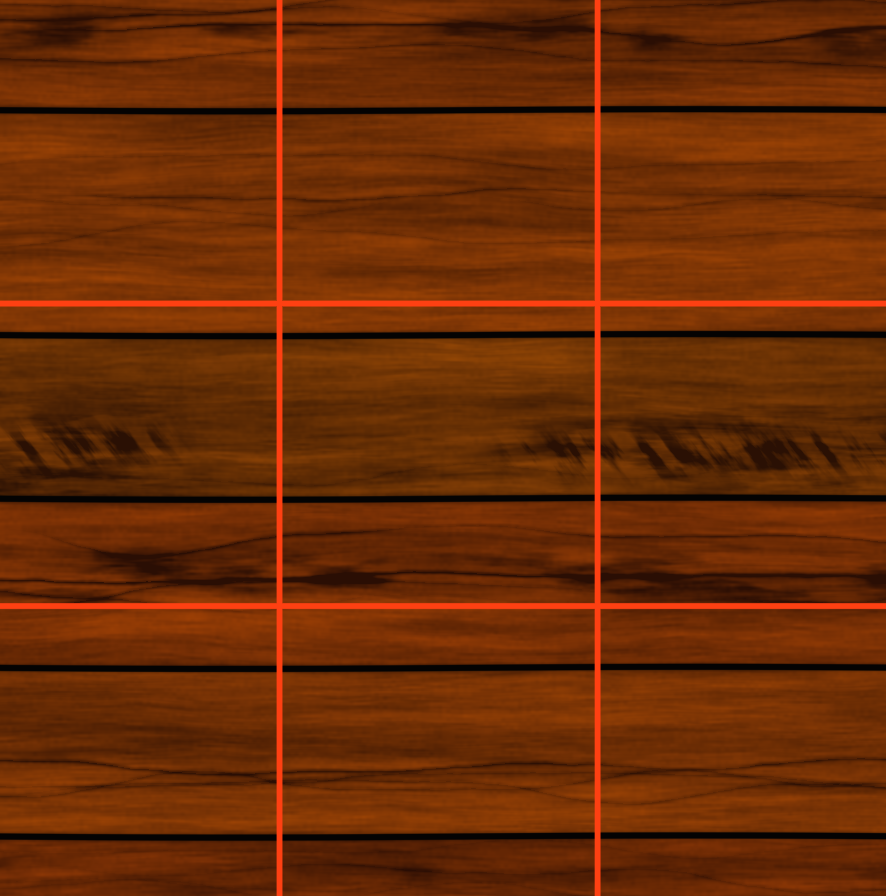
Write a Shadertoy shader that draws this texture.

```glsl
// Polished wooden planks with dark grooves, crossed by a thin red three by three grid.

const vec3 WOOD_DARK   = vec3(0.225, 0.085, 0.015);
const vec3 WOOD_LIGHT  = vec3(0.640, 0.275, 0.020);
const vec3 GROOVE_TINT = vec3(0.015, 0.010, 0.012);
const vec3 GRID_RED    = vec3(0.995, 0.250, 0.070);

const vec2  GRID_FIRST  = vec2(0.3155, 0.3236); // first red line in x and y
const vec2  GRID_SECOND = vec2(0.6745, 0.6612); // second red line in x and y
const float GRID_HALF   = 0.0033;               // half widths of the lines
const float GROOVE_HALF = 0.0034;

// Planks run from the bottom up; a groove lies between each pair
const int   GROOVES = 5;
const float GROOVE_Y[5]   = float[](0.0664, 0.2546, 0.4434, 0.6260, 0.8770);
const float TONE[6]       = float[](0.45, 0.52, 0.50, 0.38, 0.57, 0.49);
const float RED_SHIFT[6]  = float[](0.92, 1.00, 0.94, 1.12, 1.00, 0.97);
const float VEIN_Y[6]     = float[](0.020, 0.143, 0.358, 0.470, 0.780, 0.962);
const float VEIN_DEPTH[6] = float[](0.15, 0.38, 0.55, 0.10, 0.26, 0.48);
const float KNOTS[6]      = float[](0.30, 0.05, 0.75, 0.15, 0.10, 0.55);

const int   FLAME_PLANK = 3;    // plank with short cross-grain strokes
const float FLAME_Y     = 0.500;

float hash(vec2 p) {
    return fract(sin(dot(p, vec2(127.1, 311.7))) * 43758.5453);
}

float noise(vec2 p) {
    vec2 i = floor(p), f = fract(p);
    f = f * f * (3.0 - 2.0 * f);
    return mix(mix(hash(i), hash(i + vec2(1, 0)), f.x),
               mix(hash(i + vec2(0, 1)), hash(i + vec2(1, 1)), f.x), f.y);
}

float fbm(vec2 p) {
    float sum = 0.0, gain = 0.53;
    for (int i = 0; i < 4; i++) {
        sum += gain * noise(p);
        p = p * 2.03 + 17.3;
        gain *= 0.5;
    }
    return sum;
}

float line(float d, float halfWidth, float soft) {
    return 1.0 - smoothstep(halfWidth - soft, halfWidth + soft, abs(d));
}

// Brightness of long streaks and fine pores
float grain(vec2 p, float seed) {
    float bend = fbm(vec2(p.x * 3.0, p.y * 9.0) + seed) - 0.5;
    float y = p.y + 0.030 * bend;
    float broad  = fbm(vec2(p.x * 2.0, y * 20.0) + seed) - 0.5;
    float streak = fbm(vec2(p.x * 5.0, y * 75.0) + seed) - 0.5;
    float pores  = noise(vec2(p.x * 35.0, y * 300.0) + seed) - 0.5;
    float grit   = noise(p * 210.0 + seed) - 0.5;
    return 0.62 * broad + 0.55 * streak + 0.17 * pores + 0.08 * grit;
}

// Darkness of wavy growth lines: a crisp edge that fades on one side
float veins(vec2 p, int plank, float seed) {
    float dark = 0.0;
    for (int i = 0; i < 4; i++) {
        float k = float(i), s = seed + k * 7.7;
        float offset = k == 0.0 ? 0.0 : (hash(vec2(s, 3.1)) - 0.5) * 0.085;
        float wave = 0.036 * (noise(vec2(p.x * 5.5 + s, s)) - 0.5)
                   + 0.005 * (fbm(vec2(p.x * 22.0, s)) - 0.5);
        float d = p.y - VEIN_Y[plank] - offset - wave;
        float fade = d < 0.0 ? exp(d / 0.010) * 0.55 : 0.0;
        float presence = smoothstep(0.15, 0.65, noise(vec2(p.x * 4.0, s)) + 0.15);
        dark += (exp(-d * d / 0.000006) + fade) * presence * (k == 0.0 ? 1.0 : 0.55);
    }
    return dark * VEIN_DEPTH[plank];
}

// Dark blotches gathered along the main vein
float knots(vec2 p, int plank, float seed) {
    float band = exp(-pow((p.y - VEIN_Y[plank]) / 0.026, 2.0));
    float blotch = fbm(vec2(p.x * 9.0, p.y * 38.0) + seed);
    return KNOTS[plank] * band * smoothstep(0.48, 0.78, blotch);
}

// Short strokes across the grain, stronger toward both sides
float flame(vec2 p) {
    float d = p.y - FLAME_Y - 0.018 * (noise(vec2(p.x * 6.0, 4.0)) - 0.5);
    float sides = smoothstep(0.53, 0.64, p.x) + 1.0 - smoothstep(0.12, 0.24, p.x);
    float strokes = fbm(vec2(p.x * 60.0 + d * 45.0, p.y * 22.0));
    float mottling = fbm(vec2(p.x * 16.0, p.y * 70.0));
    return sides * (0.65 * exp(-d * d / 0.0005) * smoothstep(0.40, 0.70, strokes)
                  + 0.30 * exp(-d * d / 0.0050) * smoothstep(0.42, 0.70, mottling));
}

void mainImage(out vec4 fragColor, in vec2 fragCoord) {
    vec2 uv = fragCoord / iResolution.xy;
    float soft = 0.8 / iResolution.y;

    // Find the plank and the nearest groove, with a very slight bow
    float bowedY = uv.y + 0.0012 * sin(uv.x * 6.0);
    int plank = 0;
    float grooveDist = 1.0;
    for (int i = 0; i < GROOVES; i++) {
        float d = bowedY - GROOVE_Y[i];
        if (d > 0.0) plank = i + 1;
        grooveDist = min(grooveDist, abs(d));
    }

    // Wood tone
    float seed = float(plank) * 13.7 + 2.0;
    float tone = TONE[plank] + 0.04 + grain(uv, seed);
    tone -= veins(uv, plank, seed) + knots(uv, plank, seed);
    if (plank == FLAME_PLANK) tone -= flame(uv);
    vec3 color = mix(WOOD_DARK, WOOD_LIGHT, clamp(tone, -0.15, 1.1));
    color.g *= RED_SHIFT[plank];

    // Grooves with a narrow shaded rim
    color *= 1.0 - 0.35 * exp(-max(grooveDist - GROOVE_HALF, 0.0) / 0.0015);
    color = mix(color, GROOVE_TINT, line(grooveDist, GROOVE_HALF, soft));

    // Red grid on top
    vec2 gridDist = min(abs(uv - GRID_FIRST), abs(uv - GRID_SECOND));
    color = mix(color, GRID_RED, line(min(gridDist.x, gridDist.y), GRID_HALF, soft));

    fragColor = vec4(color, 1.0);
}
```
